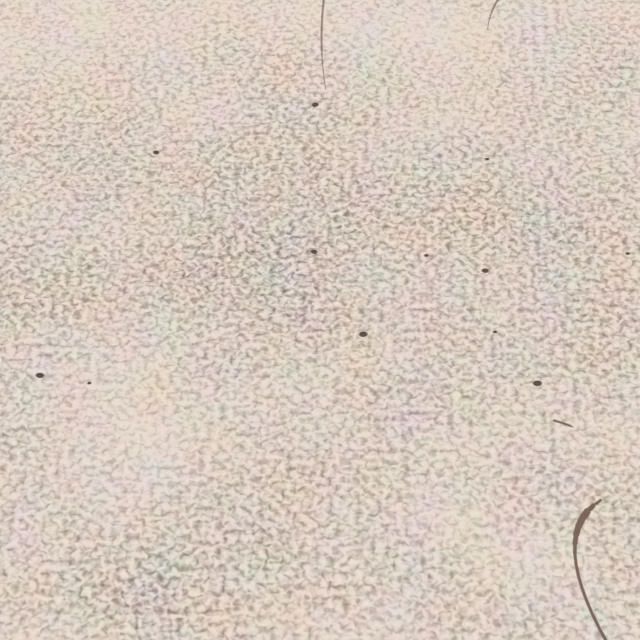
Reproduce this texture procedurally as a WebGL 2 fragment shader.

```glsl
#version 300 es
precision highp float;
// Weathered pale stone ground seen at a slant: warped gradient noise makes
// short curly grains, finer with distance, whose contrast follows broad worn
// patches. Faint colour stains, dark pits, hairline cracks and a twig on top.
#define BASE_TONE 0.848
#define GRAIN_CONTRAST 0.235
#define GRAIN_FREQ vec2(88.0, 98.0)
#define FORESHORTEN vec2(22.0, 30.0)
#define CURL 0.45
#define STAIN 0.05
#define PIT_CELLS 11.0
#define PIT_CHANCE 0.22
#define PIT_COLOUR vec3(0.27, 0.23, 0.21)
#define TWIG_COLOUR vec3(0.44, 0.36, 0.32)

uniform vec2 u_resolution;
out vec4 fragColor;

float hash(vec2 p) {
    return fract(sin(dot(p, vec2(127.1, 311.7))) * 43758.5453);
}

vec2 gradient(vec2 cell) {
    float angle = 6.2832 * hash(cell);
    return vec2(cos(angle), sin(angle));
}

float noise(vec2 p) {
    vec2 i = floor(p), f = fract(p);
    vec2 u = f * f * f * (f * (f * 6.0 - 15.0) + 10.0);
    vec2 e = vec2(1.0, 0.0);
    float low = mix(dot(gradient(i), f), dot(gradient(i + e), f - e), u.x);
    float high = mix(dot(gradient(i + e.yx), f - e.yx),
                     dot(gradient(i + 1.0), f - 1.0), u.x);
    return mix(low, high, u.y);
}

float fbm(vec2 p) {
    float sum = 0.0, amp = 1.0;
    for (int k = 0; k < 4; k++) {
        sum += amp * noise(p);
        p = p * 2.03 + 17.3;
        amp *= 0.55;
    }
    return sum;
}

float blob(vec2 p, vec2 centre, vec2 size) {
    vec2 d = (p - centre) / size;
    return exp(-dot(d, d));
}

// Curly grain: strokes from a bent noise field, plus finer grit
float grain(vec2 p) {
    vec2 q = (p - vec2(0.5, 0.0)) * (GRAIN_FREQ + FORESHORTEN * p.y);
    q += CURL * vec2(noise(q * 0.8 + 31.0), noise(q * 0.8 + 73.0));
    float n = noise(q) + 0.55 * noise(q * 1.75 + 9.0);
    return n < 0.0 ? n * 1.25 : n * 0.85;
}

// Coverage of a curved strand whose half width runs from w.x to w.y
float strand(vec2 p, vec2 a, vec2 b, vec2 c, vec2 w, float soft) {
    float nearest = 1.0;
    vec2 from = a;
    for (int k = 1; k <= 14; k++) {
        float t = float(k) / 14.0;
        vec2 to = mix(mix(a, b, t), mix(b, c, t), t);
        vec2 d = to - from;
        float h = clamp(dot(p - from, d) / dot(d, d), 0.0, 1.0);
        float swell = mix(w.x, w.y, smoothstep(0.5, 0.8, t));
        swell *= 1.0 - 0.6 * smoothstep(0.85, 1.0, t);
        nearest = min(nearest, length(p - from - d * h) - swell);
        from = to;
    }
    return 1.0 - smoothstep(-soft, soft, nearest);
}

// Flat dark pits, at most one in each cell, mostly in the middle band
float pits(vec2 p, float soft) {
    vec2 cell = floor(p * PIT_CELLS);
    vec2 jitter = 0.2 + 0.6 * vec2(hash(cell + 3.1), hash(cell + 8.7));
    vec2 d = p - (cell + jitter) / PIT_CELLS;
    d.y -= 0.25 * d.x * (hash(cell + 5.5) - 0.3);
    float radius = mix(0.003, 0.0075, pow(hash(cell + 1.9), 2.0));
    float chance = PIT_CHANCE * (0.15 + exp(-pow((p.y - 0.58) / 0.2, 2.0)));
    float dist = length(d * vec2(1.0, 1.6)) - radius;
    return step(hash(cell + 12.4), chance) * (1.0 - smoothstep(-soft, soft, dist));
}

void main() {
    vec2 p = gl_FragCoord.xy / u_resolution;
    float soft = max(0.0016, 0.8 / u_resolution.y);

    // Broad worn patches darken the ground and sharpen its grain
    float wear = 0.6 * fbm(p * vec2(4.0, 6.0) + 2.7);
    wear += 0.5 * blob(p, vec2(0.25, 0.58), vec2(0.4, 0.13));
    wear += 0.35 * blob(p, vec2(0.72, 0.66), vec2(0.35, 0.14));
    wear += 0.5 * blob(p, vec2(0.3, 0.11), vec2(0.22, 0.12));
    wear -= 0.3 * blob(p, vec2(0.2, 0.31), vec2(0.25, 0.09));
    wear -= 0.2 * smoothstep(0.7, 0.95, p.y);
    float strength = clamp(0.85 + 0.6 * wear, 0.5, 1.4);
    float tone = BASE_TONE + 0.012 - 0.06 * wear;
    tone += GRAIN_CONTRAST * strength * grain(p);
    tone = min(tone, 0.9 + 0.35 * (tone - 0.9));
    tone = max(tone, 0.45);

    // Warm grey stone with pink, green and ochre stains
    vec3 colour = vec3(tone, tone - 0.05, tone - 0.092);
    float rosy = fbm(p * 13.0 + 40.0), ochre = fbm(p * 10.0 + 80.0);
    colour += STAIN * rosy * vec3(0.5, -0.4, 0.1);
    colour += STAIN * ochre * vec3(0.35, 0.0, -0.7);

    // Pits, cracks and loose twigs
    colour = mix(colour, PIT_COLOUR, 0.85 * pits(p, soft * 1.3));
    float crack = strand(p, vec2(0.507, 1.01), vec2(0.497, 0.93),
                         vec2(0.509, 0.86), vec2(0.0016, 0.0006), soft);
    crack = max(crack, strand(p, vec2(0.785, 1.01), vec2(0.765, 0.985),
                              vec2(0.762, 0.955), vec2(0.0016, 0.0006), soft));
    colour = mix(colour, TWIG_COLOUR, 0.65 * crack);
    float twig = strand(p, vec2(0.949, -0.005), vec2(0.853, 0.165),
                        vec2(0.938, 0.218), vec2(0.0024, 0.0055), soft);
    twig = max(twig, strand(p, vec2(0.866, 0.343), vec2(0.88, 0.339),
                            vec2(0.895, 0.333), vec2(0.0016), soft));
    colour = mix(colour, TWIG_COLOUR, 0.9 * twig);
    fragColor = vec4(clamp(colour, 0.0, 1.0), 1.0);
}
```
